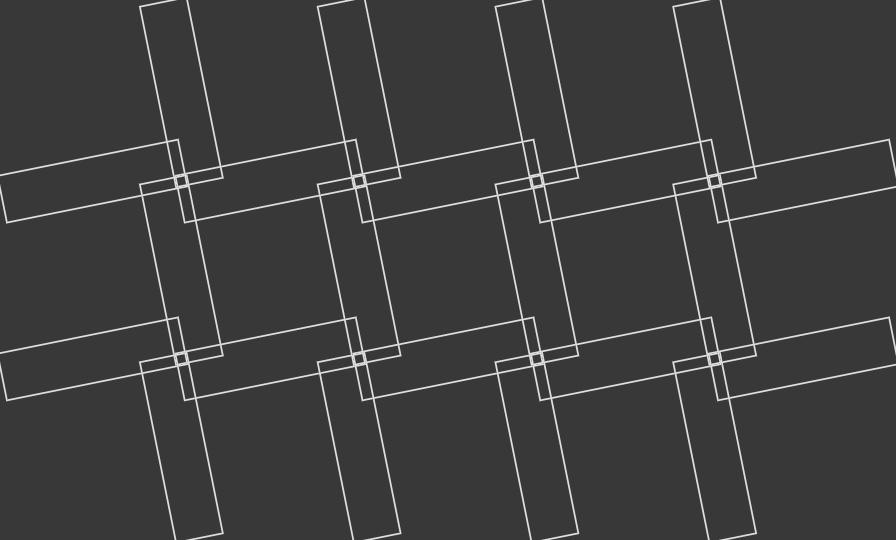
Reproduce this pattern procedurally as a Shadertoy shader.

```glsl
#define PITCH 0.1984
#define HALF_LENGTH 0.1027
#define HALF_WIDTH 0.0266
#define TILT 0.198
#define LINE_WIDTH 0.00196
#define BACKGROUND vec3(0.218)
#define LINE_COLOR vec3(0.87)

// Signed distance to a rectangle with mitred corners
float rectangle(vec2 p, vec2 halfSize) {
    vec2 q = abs(p) - halfSize;
    return max(q.x, q.y);
}

// Distance to the outlines of a centred grid of tilted bars
float barGrid(vec2 p, ivec2 count, vec2 halfSize) {
    float c = cos(TILT), s = sin(TILT);
    mat2 untilt = mat2(c, -s, s, c);
    vec2 middle = 0.5 * vec2(count - 1);
    float nearest = 1.0;
    for (int y = 0; y < count.y; y++) {
        for (int x = 0; x < count.x; x++) {
            vec2 center = PITCH * (vec2(x, y) - middle);
            float outline = abs(rectangle(untilt * (p - center), halfSize));
            nearest = min(nearest, outline);
        }
    }
    return nearest;
}

void mainImage(out vec4 fragColor, in vec2 fragCoord) {
    // Canvas width is one unit, origin at the centre
    float pixel = 1.0 / iResolution.x;
    vec2 p = (fragCoord - 0.5 * iResolution.xy) * pixel;

    // Lying and standing bars interlock half a pitch apart
    vec2 bar = vec2(HALF_LENGTH, HALF_WIDTH);
    float d = min(barGrid(p, ivec2(5, 2), bar),
                  barGrid(p, ivec2(4, 3), bar.yx));

    // Antialiased stroke
    float stroke = clamp((0.5 * LINE_WIDTH - d) / pixel + 0.5, 0.0, 1.0);
    fragColor = vec4(mix(BACKGROUND, LINE_COLOR, stroke), 1.0);
}
```
